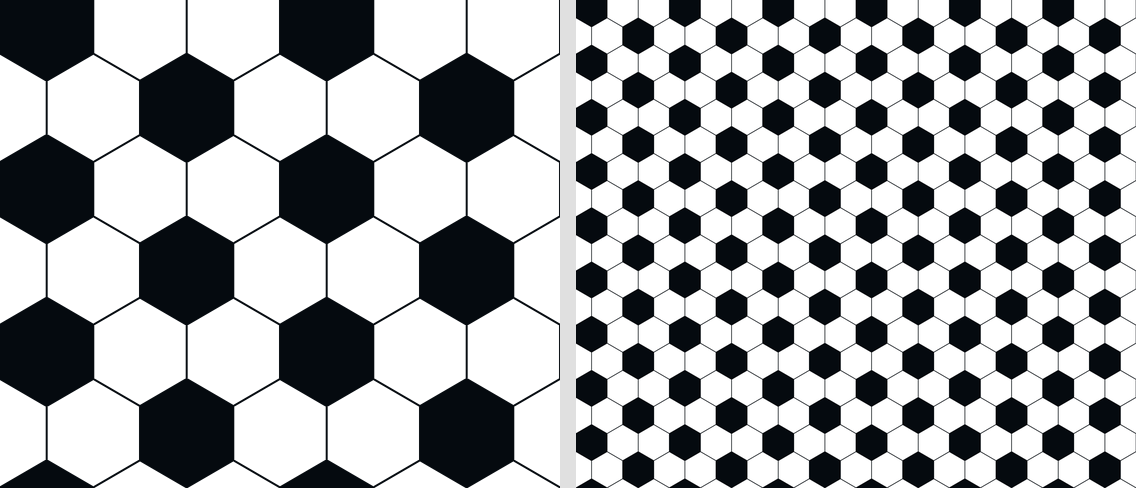
Left, the tile; right, the same tile 3 across and 3 down.
A Shadertoy shader for this pattern:

```glsl
const float ROOT3 = 1.7320508;
const vec2 HEX_PERIOD = vec2(1.0, ROOT3);       // rectangle holding two hexagons
const vec2 REPEATS = vec2(6.0, 3.0);            // hexagons across, row pairs down
const vec2 DARK_CENTRE = vec2(0.5, 0.837 * ROOT3);
const float LINE_WIDTH = 0.021;                 // in hexagon widths
const vec3 INK = vec3(0.02, 0.04, 0.06);
const vec3 PAPER = vec3(1.0);

// Centre of the hexagon of unit width that contains p
vec2 hexCentre(vec2 p, vec2 period) {
    vec2 even = round(p / period) * period;
    vec2 odd = (floor(p / period) + 0.5) * period;
    return distance(p, even) < distance(p, odd) ? even : odd;
}

// Distance from a point inside the hexagon to its nearest side
float hexInset(vec2 q) {
    q = abs(q);
    return 0.5 - max(q.x, dot(q, vec2(0.5, 0.5 * ROOT3)));
}

// Every third hexagon in a row is dark, shifted by 1.5 on alternate rows
bool isDark(vec2 centre) {
    return abs(fract(centre.x / 1.5 + 0.5) - 0.5) < 0.1;
}

// Smoothed paper area left inside the outline
float paperMask(float inset, float lineWidth, float blur) {
    return smoothstep(-blur, blur, inset - 0.5 * lineWidth);
}

void mainImage(out vec4 fragColor, in vec2 fragCoord) {
    vec2 p = fragCoord / iResolution.xy * REPEATS * HEX_PERIOD - DARK_CENTRE;
    vec2 centre = hexCentre(p, HEX_PERIOD);
    float blur = 0.65 * REPEATS.x / iResolution.x;

    float paper = isDark(centre) ? 0.0 : paperMask(hexInset(p - centre), LINE_WIDTH, blur);
    fragColor = vec4(mix(INK, PAPER, paper), 1.0);
}
```
